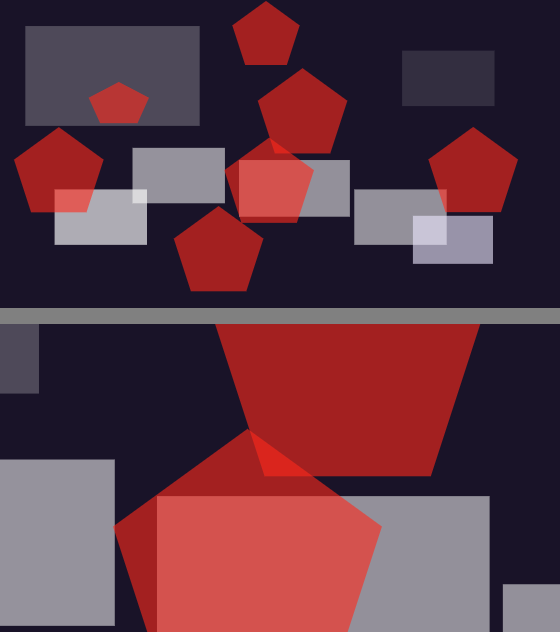
Top: the whole. Bottom: its middle third, enlarged.
Write a Shadertoy shader that draws this background.

```glsl
const float PI = 3.14159265;

// Offset from a centre, wrapped round the canvas, in canvas heights
vec2 wrappedOffset(vec2 uv, vec2 centre) {
    vec2 d = uv - centre;
    d -= round(d);
    return d * vec2(iResolution.x / iResolution.y, 1.0);
}

float boxDistance(vec2 p, vec2 halfSize) {
    vec2 d = abs(p) - halfSize;
    return max(d.x, d.y);
}

// Regular pentagon standing on a flat base
float pentagonDistance(vec2 p, float radius) {
    float d = -1e3;
    for (int k = 0; k < 5; k++) {
        float angle = -0.5 * PI + float(k) * 0.4 * PI;
        d = max(d, dot(p, vec2(cos(angle), sin(angle))));
    }
    return d - radius * cos(PI / 5.0);
}

float coverage(float d) {
    return clamp(0.5 - d * iResolution.y, 0.0, 1.0);
}

// Scattered along a wavy path, every fourth panel lifted
vec2 panelCentre(int index) {
    float i = float(index);
    float lift = index % 4 == 1 ? 0.325 + 0.04 * i : 0.0;
    return vec2(0.18 + 0.11 * i - 0.1 * sin(1.1 * i),
                0.32 + 0.11 * cos(0.9 * (i - 2.0)) + lift);
}

// Zigzag, crowded and tallest near the middle
vec2 pentagonCentre(int index) {
    float i = float(index);
    float t = (i - 3.0) / 3.0;
    float t2 = t * t;
    float x = 0.475 + 0.37 * t * (0.25 + 0.75 * t2 * t2)
            - 0.4 * t2 * (1.0 - t2) * (1.0 - t);
    float swing = 0.095 + 0.33 * exp(-(i - 2.5) * (i - 2.5));
    return vec2(x, 0.53 - cos(PI * i) * swing);
}

void mainImage(out vec4 fragColor, in vec2 fragCoord) {
    vec2 uv = fragCoord / iResolution.xy;
    vec3 color = vec3(0.098, 0.075, 0.157);

    // Translucent pale panels
    float opacity[7] = float[7](0.65, 0.23, 0.54, 0.53, 0.53, 0.113, 0.6);
    for (int i = 0; i < 7; i++) {
        vec2 halfSize = i == 1 ? vec2(0.283, 0.162)
                      : i == 3 ? vec2(0.18, 0.092)
                      : i == 6 ? vec2(0.13, 0.078) : vec2(0.15, 0.09);
        vec3 tint = i == 6 ? vec3(0.93, 0.91, 1.0) : vec3(1.0);
        float d = boxDistance(wrappedOffset(uv, panelCentre(i)), halfSize);
        color = mix(color, tint, opacity[i] * coverage(d));
    }

    // Translucent red pentagons, one of them squashed
    for (int i = 0; i < 7; i++) {
        vec2 p = wrappedOffset(uv, pentagonCentre(i));
        if (i == 1) p.y /= 0.72;
        float radius = i == 1 ? 0.103 : i == 3 ? 0.115 : 0.153;
        float d = pentagonDistance(p, radius);
        color = mix(color, vec3(1.0, 0.16, 0.105), 0.6 * coverage(d));
    }

    fragColor = vec4(color, 1.0);
}
```
